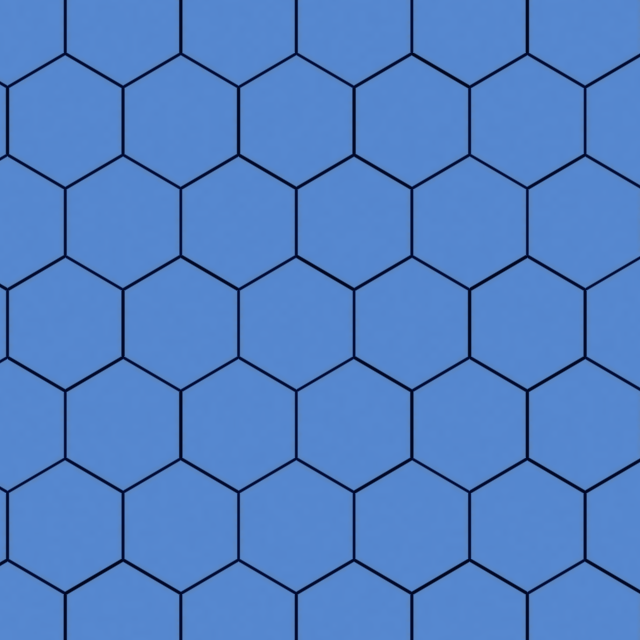
Reproduce this pattern procedurally as a Shadertoy shader.

```glsl
const vec2 CELL_SIZE = vec2(0.1805, 0.1827);   // canvas size of one hexagon unit
const vec2 GRID_ORIGIN = vec2(0.1020, 0.1780); // centre of one hexagon
const vec2 LATTICE = vec2(1.0, 1.7320508);
const float LINE_HALF_WIDTH = 0.0023;
const float LINE_SOFTNESS = 0.0015;
const float HALO_WIDTH = 0.012;

const vec3 FILL_BLUE = vec3(0.335, 0.530, 0.812);
const vec3 HALO_BLUE = vec3(0.360, 0.515, 0.730);
const vec3 INK_NAVY = vec3(0.0, 0.045, 0.22);
const vec3 INK_BLACK = vec3(0.0, 0.015, 0.08);

float hash(vec2 p) {
    return fract(sin(dot(p, vec2(127.1, 311.7))) * 43758.5453);
}

float valueNoise(vec2 p) {
    vec2 i = floor(p);
    vec2 f = fract(p);
    f = f * f * (3.0 - 2.0 * f);
    return mix(mix(hash(i), hash(i + vec2(1.0, 0.0)), f.x),
               mix(hash(i + vec2(0.0, 1.0)), hash(i + vec2(1.0, 1.0)), f.x), f.y);
}

// Centre of the pointy-topped hexagon containing p
vec2 hexCentre(vec2 p) {
    vec2 even = round(p / LATTICE) * LATTICE;
    vec2 odd = (floor(p / LATTICE) + 0.5) * LATTICE;
    return distance(p, even) < distance(p, odd) ? even : odd;
}

// x: distance to the nearest edge, yz: id shared by both sides of that edge
vec3 hexEdge(vec2 p) {
    vec2 centre = hexCentre(p);
    float reach = -1.0;
    vec2 midpoint = centre;
    for (int k = 0; k < 3; k++) {
        float angle = float(k) * 1.0471976;
        vec2 normal = vec2(cos(angle), sin(angle));
        float along = dot(p - centre, normal);
        if (abs(along) > reach) {
            reach = abs(along);
            midpoint = centre + 0.5 * normal * (along < 0.0 ? -1.0 : 1.0);
        }
    }
    return vec3(0.5 - reach, round(midpoint * vec2(4.0, 4.0 / LATTICE.y)));
}

void mainImage(out vec4 fragColor, in vec2 fragCoord) {
    vec2 uv = fragCoord / iResolution.y;
    float pixel = 1.0 / iResolution.y;

    vec3 edge = hexEdge((uv - GRID_ORIGIN) / CELL_SIZE);
    float dist = edge.x * CELL_SIZE.x;
    float variation = hash(edge.yz);

    // Fill with a faint, mottled grey halo along the lines
    float mottle = valueNoise(uv * 230.0);
    float halo = (1.0 - smoothstep(0.003, HALO_WIDTH, dist)) * (0.3 + 0.7 * mottle);
    vec3 colour = mix(FILL_BLUE, HALO_BLUE, halo);
    colour += (valueNoise(uv * 90.0 + 17.0) - 0.5) * 0.008;

    // Lines vary slightly in weight and darkness from edge to edge
    float halfWidth = LINE_HALF_WIDTH * mix(0.88, 1.12, variation);
    float softness = max(LINE_SOFTNESS, 0.75 * pixel);
    float ink = 1.0 - smoothstep(halfWidth - softness, halfWidth + softness, dist);
    vec3 inkColour = mix(INK_NAVY, INK_BLACK, 0.6 * variation * variation);

    fragColor = vec4(mix(colour, inkColour, ink), 1.0);
}
```
